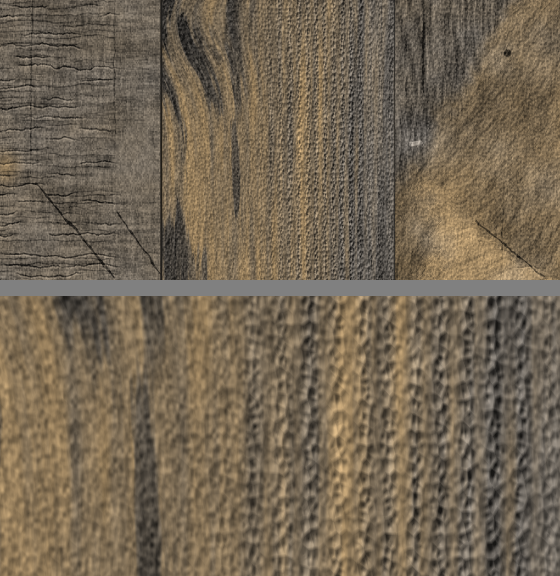
Top, the full canvas; bottom, a detail of the centre.
Reproduce this texture procedurally as a Shadertoy shader.

```glsl
// Three weathered timber planks: cracked grey, pitted ochre and scratched brown.

const float SEAM_LEFT = 0.576;
const float SEAM_RIGHT = 1.409;
const vec3 GREY_TINT = vec3(1.0, 0.925, 0.825);
const vec3 OCHRE_TINT = vec3(1.0, 0.84, 0.61);

float hash(vec2 p) {
    vec3 q = fract(p.xyx * 0.1031);
    q += dot(q, q.yzx + 33.33);
    return fract((q.x + q.y) * q.z);
}

float noise(vec2 p) {
    vec2 i = floor(p), f = fract(p);
    f = f * f * (3.0 - 2.0 * f);
    vec2 e = vec2(0.0, 1.0);
    return mix(mix(hash(i), hash(i + e.yx), f.x),
               mix(hash(i + e), hash(i + e.yy), f.x), f.y);
}

// Layered noise, centred on zero
float layers(vec2 p) {
    float sum = 0.0, amp = 0.5;
    for (int i = 0; i < 4; i++) {
        sum += amp * (noise(p) - 0.5);
        p = p * 2.03 + 17.3;
        amp *= 0.55;
    }
    return sum;
}

// Distance to the nearest scattered cell point
float cells(vec2 p) {
    vec2 i = floor(p), f = fract(p);
    float d = 2.0;
    for (int y = -1; y <= 1; y++)
    for (int x = -1; x <= 1; x++) {
        vec2 o = vec2(x, y), c = i + o;
        d = min(d, length(o + vec2(hash(c), hash(c + 57.0)) - f));
    }
    return d;
}

// Side-lit bumps, about -0.5 to 0.5
float relief(vec2 p) {
    return cells(p + vec2(0.25, -0.3)) - cells(p);
}

float lineMask(float dist, float halfWidth) {
    float soft = 0.7 / iResolution.y;
    return 1.0 - smoothstep(halfWidth - soft, halfWidth + soft, abs(dist));
}

float crack(vec2 p, vec2 a, vec2 b, float halfWidth) {
    p += 0.012 * vec2(layers(p * 22.0), layers(p * 22.0 + 40.0));
    vec2 ab = b - a;
    float h = clamp(dot(p - a, ab) / dot(ab, ab), 0.0, 1.0);
    return lineMask(length(p - a - ab * h), halfWidth * (0.5 + noise(p * 40.0)));
}

// Broken checks running across the grain
float crossChecks(vec2 p, float rows) {
    float row = p.y * rows + 1.1 * layers(p * vec2(9.0, 5.0));
    float id = floor(row);
    float shift = 0.4 * (hash(vec2(id, 3.0)) - 0.5) + 0.5 * layers(vec2(p.x * 30.0, id));
    float present = smoothstep(0.4, 0.65, noise(vec2(p.x * 9.0, id * 7.3)));
    return present * lineMask((fract(row) - 0.5 - shift) / rows, 0.0024);
}

// Each plank returns (tone, warmth)
vec2 greyPlank(vec2 p) {
    vec2 k = (p - vec2(0.485, 0.41)) * vec2(1.0, 0.52);
    k.x += 0.02 * layers(p * 9.0);
    float ring = length(k);
    float knot = 1.0 - smoothstep(0.066, 0.08, ring);
    float rough = 0.28 * layers(p * vec2(13.0, 80.0)) + 0.20 * layers(p * vec2(120.0, 14.0));
    float tone = 0.415 + mix(rough, 0.10 * layers(p * vec2(60.0, 25.0)), knot * 0.8);
    tone += 0.10 * layers(p * 4.0) + 0.02 * sin(ring * 240.0) * knot + 0.03 * knot;
    float plain = (1.0 - knot) * (1.0 - 0.8 * smoothstep(0.38, 0.44, p.x));
    tone -= plain * (0.22 * crossChecks(p, 27.0) + 0.14 * crossChecks(p + 5.0, 48.0));
    tone += 0.10 * plain * crossChecks(p + vec2(0.0, 0.006), 27.0);
    float split = crack(p, vec2(0.13, 0.345), vec2(0.41, 0.01), 0.004);
    split = max(split, crack(p, vec2(0.42, 0.24), vec2(0.575, 0.02), 0.003));
    split = max(split, 0.6 * crack(p, vec2(0.11, 0.38), vec2(0.115, 1.0), 0.002));
    split = max(split, 0.6 * crack(p, vec2(0.41, 0.45), vec2(0.408, 1.0), 0.002));
    float stain = smoothstep(0.08, 0.0, length((p - vec2(0.02, 0.4)) * vec2(1.0, 0.8)));
    return vec2(tone - 0.24 * split + 0.06 * stain, 0.05 + 0.8 * stain + 0.5 * layers(p * 7.0));
}

vec2 pittedPlank(vec2 p) {
    vec2 k = p - vec2(0.6, 0.93);
    float bend = exp(-18.0 * dot(k, k));
    float x = p.x + 0.13 * bend + 0.012 * layers(p * vec2(6.0, 3.0));
    float column = 0.5 + 0.5 * sin(x * 185.0 + 2.0 * sin(x * 11.0));
    float pits = smoothstep(0.85, 1.08, p.x) * (1.0 - 0.5 * smoothstep(1.24, 1.34, p.x));
    float cool = smoothstep(1.16, 1.34, p.x + 0.2 * layers(vec2(x * 25.0, p.y * 2.0)));
    float streak = layers(vec2(x * 42.0, p.y * 1.8));
    float dark = smoothstep(0.02, 0.16, layers(vec2(x * 26.0 + 4.0, p.y * 2.6)));
    dark *= 1.0 - smoothstep(0.82, 0.96, p.x);
    float bump = relief(vec2(x * 105.0, p.y * 68.0));
    float tone = 0.515 + 0.32 * streak + 0.22 * layers(vec2(x * 130.0, p.y * 22.0));
    tone += bump * mix(0.17, 0.20 + 0.34 * column, pits) - 0.06 * pits * column;
    tone -= 0.20 * dark + 0.11 * cool + 0.12 * bend;
    float warm = 0.80 + 1.3 * streak - 0.7 * dark - 0.35 * pits * column - 0.9 * cool - 0.4 * bend;
    return vec2(tone, warm);
}

vec2 scratchedPlank(vec2 p) {
    float edge = p.y - 0.36 - 1.55 * (p.x - 1.41) + 0.30 * layers(p * 8.0);
    float dark = smoothstep(-0.10, 0.07, edge);
    float fresh = smoothstep(0.03, -0.05, p.y - 0.32 + 0.82 * (p.x - 1.56) + 0.1 * layers(p * 14.0));
    fresh *= smoothstep(1.49, 1.60, p.x + 0.15 * layers(p * 20.0));
    float angle = mix(0.65, 1.0, fresh) + 0.5 * layers(p * 2.5);
    vec2 q = mat2(cos(angle), sin(angle), -sin(angle), cos(angle)) * (p - vec2(1.7, 0.5));
    float scratch = layers(vec2(q.x * 85.0, q.y * 11.0));
    float grain = layers(p * vec2(95.0, 12.0));
    float tone = 0.465 + 0.30 * mix(scratch, grain, dark) + 0.16 * grain + 0.26 * layers(p * 5.0);
    tone += 0.16 * relief(p * vec2(90.0, 70.0)) - 0.12 * dark + 0.15 * fresh;
    tone -= 0.07 * smoothstep(1.58, 1.42, p.x) * (1.0 - dark);
    float split = 0.8 * crack(p, vec2(1.51, 0.67), vec2(1.513, 1.0), 0.003);
    split = max(split, crack(p, vec2(1.70, 0.21), vec2(1.94, 0.01), 0.003));
    split = max(split, 0.6 * crack(p, vec2(1.79, 0.0), vec2(1.80, 0.35), 0.002));
    float hole = smoothstep(0.017, 0.010, length(p - vec2(1.813, 0.81)));
    float chip = crack(p, vec2(1.465, 0.487), vec2(1.50, 0.487), 0.007);
    tone += 0.22 * chip - 0.24 * split - 0.34 * hole;
    return vec2(tone, 0.72 - 0.75 * dark + 0.2 * fresh + 0.9 * layers(p * 6.0));
}

void mainImage(out vec4 fragColor, in vec2 fragCoord) {
    vec2 p = fragCoord / iResolution.y;
    p.x *= 2.0 * iResolution.y / iResolution.x;
    vec2 wood;
    if (p.x < SEAM_LEFT) wood = greyPlank(p);
    else if (p.x < SEAM_RIGHT) wood = pittedPlank(p);
    else wood = scratchedPlank(p);

    // Fine grit and the shadowed joints
    float tone = wood.x + 0.17 * (noise(p * vec2(230.0, 170.0)) - 0.5);
    float joint = max(lineMask(p.x - SEAM_LEFT, 0.0035), 0.7 * lineMask(p.x - SEAM_RIGHT, 0.0025));
    tone = clamp(mix(tone, 0.13, joint), 0.09, 0.88);
    vec3 tint = mix(GREY_TINT, OCHRE_TINT, clamp(wood.y, -0.3, 1.0));
    fragColor = vec4(tone * tint, 1.0);
}
```
